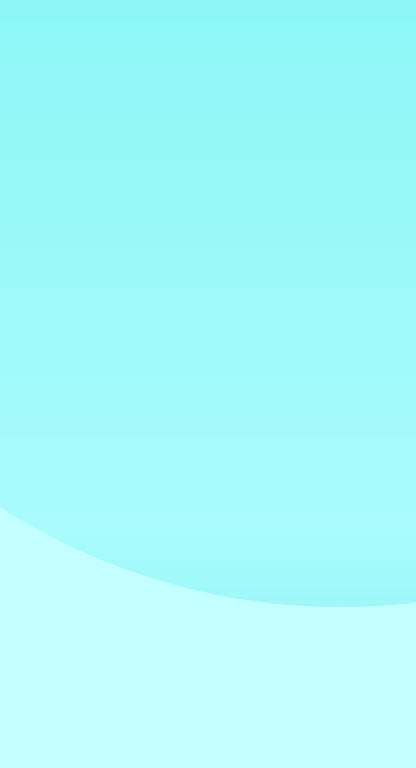
A Shadertoy shader for this background:

```glsl
// A calm aqua backdrop: a vertical gradient fills a huge disc whose lower
// rim sweeps across the canvas, above a flat pale ground.
// The disc is a distance function, and lengths are in canvas heights.

const vec3 SKY_TOP    = vec3(0.553, 0.966, 0.968);
const vec3 SKY_BRIGHT = vec3(0.663, 0.984, 0.988);
const vec3 SKY_RIM    = vec3(0.620, 0.974, 0.978);
const vec3 GROUND     = vec3(0.770, 1.000, 1.000);

const float BRIGHT_HEIGHT = 0.320;  // where the gradient is lightest
const float RIM_HEIGHT    = 0.210;  // lowest point of the disc
const vec2  DISC_CENTER   = vec2(0.4427, 1.0273);
const float DISC_RADIUS   = 0.8177;

// Lightens downward from the top, then deepens slightly near the rim.
vec3 skyColor(float height) {
    float upper = clamp((height - BRIGHT_HEIGHT) / (1.0 - BRIGHT_HEIGHT), 0.0, 1.0);
    float lower = smoothstep(BRIGHT_HEIGHT, RIM_HEIGHT, height);
    lower = 1.0 - smoothstep(RIM_HEIGHT, BRIGHT_HEIGHT, height);
    return mix(mix(SKY_BRIGHT, SKY_TOP, upper), SKY_RIM, lower);
}

void mainImage(out vec4 fragColor, in vec2 fragCoord) {
    vec2 p = fragCoord / iResolution.y;
    float pixel = 1.0 / iResolution.y;

    // Antialiased disc over the ground
    float discDistance = length(p - DISC_CENTER) - DISC_RADIUS;
    float discMask = clamp(0.5 - discDistance / pixel, 0.0, 1.0);

    fragColor = vec4(mix(GROUND, skyColor(p.y), discMask), 1.0);
}
```
